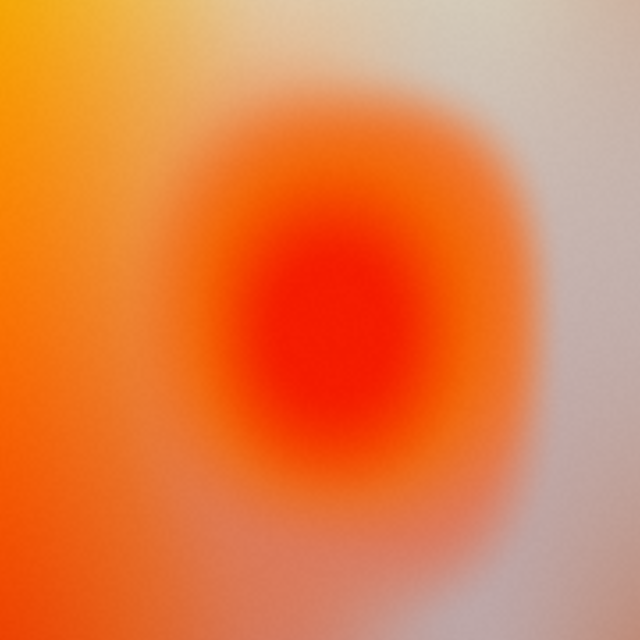
This background is drawn by a WebGL 2 fragment shader. Its source:

```glsl
#version 300 es
precision highp float;
// Blurred red and orange glow on a soft amber to pale grey gradient.

uniform vec2 u_resolution;
out vec4 fragColor;

// Sine-free hash of a grid cell.
float hash(vec2 cell) {
  vec3 p = fract(vec3(cell.xyx) * 0.1031);
  p += dot(p, p.yzx + 33.33);
  return fract((p.x + p.y) * p.z);
}

// Smooth value noise for the faint grain.
float valueNoise(vec2 p) {
  vec2 cell = floor(p);
  vec2 f = smoothstep(0.0, 1.0, fract(p));
  float bottom = mix(hash(cell), hash(cell + vec2(1.0, 0.0)), f.x);
  float top = mix(hash(cell + vec2(0.0, 1.0)), hash(cell + 1.0), f.x);
  return mix(bottom, top, f.y);
}

// Quadratic colour ramp passing through three evenly spaced stops.
vec3 ramp(vec3 low, vec3 middle, vec3 high, float t) {
  vec3 bend = 2.0 * middle - 0.5 * (low + high);
  return mix(mix(low, bend, t), mix(bend, high, t), t);
}

// Superellipse radius: 1.0 lies on the outline.
float roundRadius(vec2 p, vec2 radii, float power) {
  vec2 q = pow(abs(p / radii) + 1e-4, vec2(power));
  return pow(q.x + q.y, 1.0 / power);
}

// Soft coverage, one half on the outline.
float softDisc(float radius, float blur) {
  return 1.0 - smoothstep(1.0 - blur, 1.0 + blur, radius);
}

// Warm left side flowing into a cool right side.
vec3 backdrop(vec2 uv) {
  vec3 amber = ramp(vec3(0.93, 0.25, 0.00), vec3(0.98, 0.44, 0.00), vec3(0.96, 0.65, 0.01), uv.y);
  vec3 apricot = ramp(vec3(0.90, 0.37, 0.10), vec3(0.93, 0.51, 0.18), vec3(0.94, 0.71, 0.27), uv.y);
  vec3 peach = ramp(vec3(0.83, 0.48, 0.38), vec3(0.90, 0.56, 0.35), vec3(0.88, 0.78, 0.65), uv.y);
  vec3 pearl = ramp(vec3(0.74, 0.65, 0.65), vec3(0.77, 0.69, 0.68), vec3(0.83, 0.79, 0.72), uv.y);
  vec3 rose = ramp(vec3(0.75, 0.54, 0.46), vec3(0.76, 0.68, 0.66), vec3(0.80, 0.69, 0.62), uv.y);
  vec3 color = mix(amber, apricot, smoothstep(-0.04, 0.24, uv.x));
  color = mix(color, peach, smoothstep(0.14, 0.46, uv.x));
  color = mix(color, pearl, smoothstep(0.42, 0.72, uv.x));
  return mix(color, rose, smoothstep(0.74, 1.06, uv.x));
}

// Salmon haze, orange body and red core, laid from the outside in.
vec3 addGlow(vec3 color, vec2 uv) {
  vec2 hazePoint = uv - vec2(0.553, 0.49);
  float hazeHeight = mix(0.41, 0.35, smoothstep(-0.15, 0.15, hazePoint.y));
  float hazeBlur = mix(0.36, 0.19, smoothstep(-0.25, 0.2, hazePoint.x));
  float haze = softDisc(roundRadius(hazePoint, vec2(0.283, hazeHeight), 2.7), hazeBlur);
  vec3 salmon = mix(vec3(0.86, 0.47, 0.36), vec3(0.93, 0.50, 0.27), smoothstep(0.1, 0.5, uv.y));

  float body = softDisc(roundRadius(uv - vec2(0.527, 0.507), vec2(0.26, 0.29), 2.2), 0.34);
  float core = softDisc(roundRadius(uv - vec2(0.521, 0.485), vec2(0.15, 0.186), 2.1), 0.52);

  color = mix(color, salmon, haze);
  color = mix(color, vec3(0.955, 0.39, 0.00), body);
  return mix(color, vec3(0.96, 0.11, 0.00), core);
}

void main() {
  vec2 uv = gl_FragCoord.xy / u_resolution;
  vec3 color = addGlow(backdrop(uv), uv);
  color += 0.012 * (valueNoise(uv * 180.0) - 0.5);
  fragColor = vec4(clamp(color, 0.0, 1.0), 1.0);
}
```
